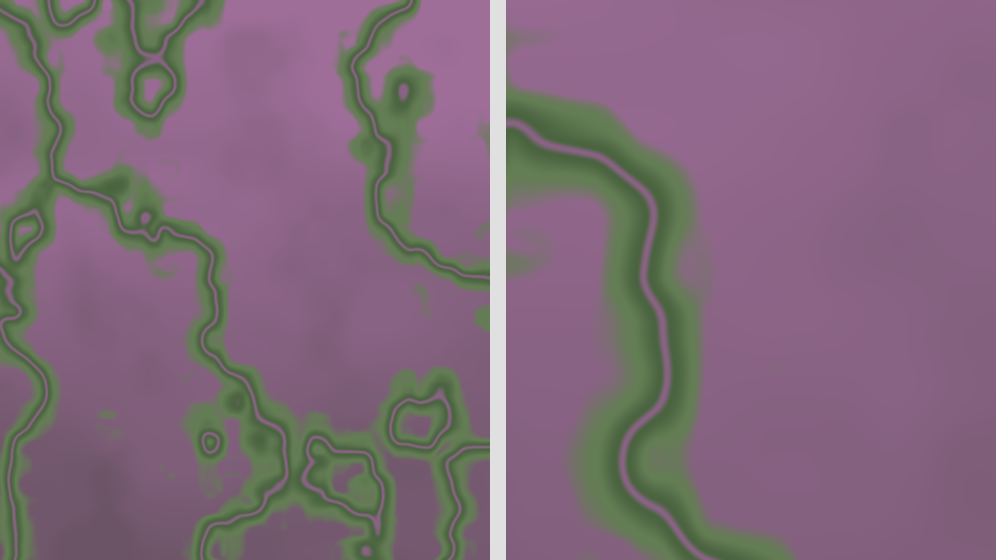
Left, the full canvas; right, a detail of the centre.
Reproduce this pattern procedurally as a Shadertoy shader.

```glsl
// Mauve plains divided by soft green veins with a thin pink core, along noise contours.
#define CELLS 3.3         // coarse noise cells per canvas height
#define OCTAVES 4
#define GAIN 0.5          // amplitude ratio between octaves
#define FLATNESS 2.5      // larger values widen veins where the field is flat
#define CORE_WIDTH 0.0034 // distances from the contour, in canvas heights
#define DARK_WIDTH 0.0150
#define VEIN_INNER 0.0145
#define VEIN_OUTER 0.0320
#define MOTTLE 0.16       // unevenness of the mauve shading
#define SEED vec2(17.3, 41.7)

const vec3 MAUVE_LOW  = vec3(0.42, 0.33, 0.40);
const vec3 MAUVE_HIGH = vec3(0.62, 0.43, 0.60);
const vec3 GREEN      = vec3(0.39, 0.49, 0.33);
const vec3 DARK_GREEN = vec3(0.29, 0.39, 0.25);
const vec3 CORE_PINK  = vec3(0.54, 0.39, 0.52);

float hash(vec2 cell) {
    vec3 q = fract(vec3(cell.xyx) * vec3(0.1031, 0.1030, 0.0973));
    q += dot(q, q.yzx + 33.33);
    return fract((q.x + q.y) * q.z);
}

// Value noise in -1..1 with quintic interpolation
float noise(vec2 p) {
    vec2 i = floor(p), f = fract(p);
    vec2 u = f * f * f * (f * (f * 6.0 - 15.0) + 10.0);
    float low  = mix(hash(i), hash(i + vec2(1, 0)), u.x);
    float high = mix(hash(i + vec2(0, 1)), hash(i + vec2(1, 1)), u.x);
    return 2.0 * mix(low, high, u.y) - 1.0;
}

float field(vec2 p) {
    float sum = 0.0, amplitude = 0.5;
    p = p * CELLS + SEED;
    for (int i = 0; i < OCTAVES; i++) {
        sum += amplitude * noise(p);
        p = p * 2.0 + vec2(5.37, 9.71);
        amplitude *= GAIN;
    }
    return sum;
}

void mainImage(out vec4 fragColor, in vec2 fragCoord) {
    vec2 p = fragCoord / iResolution.y;
    float pixel = 1.0 / iResolution.y;

    // Approximate distance to the zero contour, softened in flat areas
    float n = field(p);
    vec2 e = vec2(0.002, 0.0);
    vec2 slope = vec2(field(p + e.xy) - n, field(p + e.yx) - n) / e.x;
    float d = abs(n) / sqrt(dot(slope, slope) + FLATNESS * FLATNESS);

    // Mauve ground: lighter toward the top, duller deep inside the plains
    float light = p.y + 0.06 + MOTTLE * noise(p * vec2(3.0, 5.0) + 60.0);
    light += 0.03 * noise(p * vec2(13.0, 19.0) + 90.0);
    light -= 0.25 * smoothstep(0.25, 0.7, abs(n));
    vec3 color = mix(MAUVE_LOW, MAUVE_HIGH, clamp(light, 0.0, 1.0));

    // Green vein, dark inner band, then the thin core line
    vec3 vein = mix(DARK_GREEN, GREEN, smoothstep(0.003, DARK_WIDTH, d));
    color = mix(vein, color, smoothstep(VEIN_INNER, VEIN_OUTER, d));
    float core = 1.0 - smoothstep(0.0, CORE_WIDTH + 0.5 * pixel, d);
    color = mix(color, CORE_PINK, core);

    fragColor = vec4(color, 1.0);
}
```
